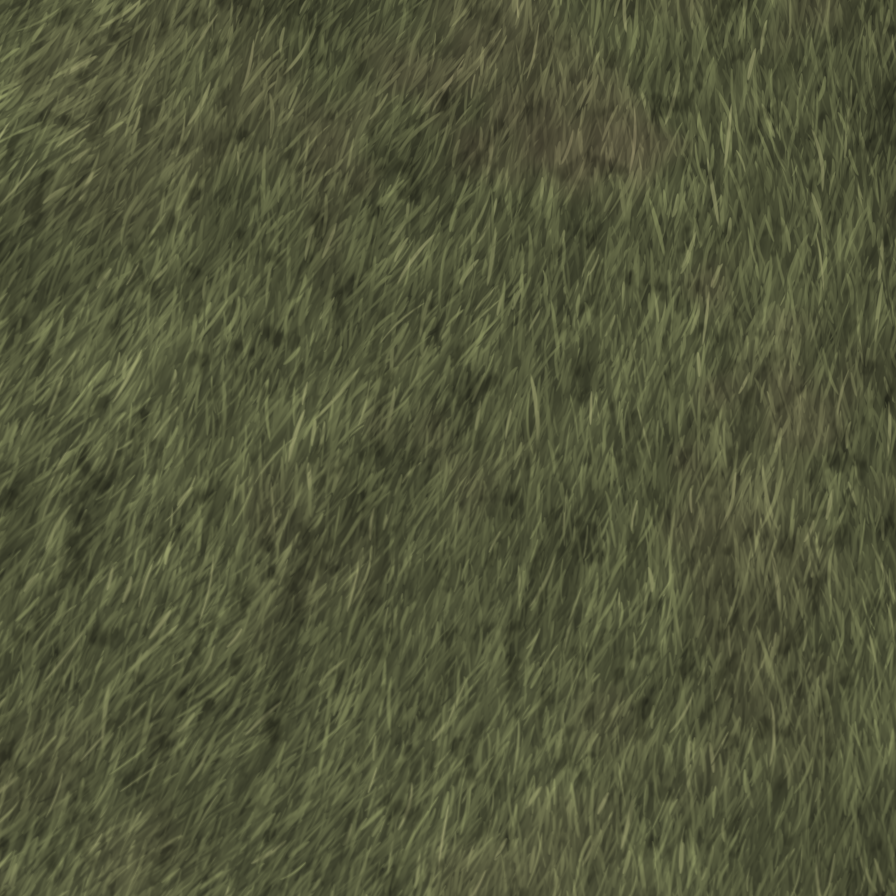
A Shadertoy shader for this texture:

```glsl
// Draws a windswept meadow: layered soft grass blades over dark, patchy ground.

const float LAYERS = 8.0;
const float GRID_LEAN = 0.35;               // mean lean from vertical, radians
const vec2 CELL = vec2(0.012, 0.045);       // one blade per cell and layer
const vec3 SHADOW = vec3(0.186, 0.195, 0.138);
const vec3 SUNLIT = vec3(0.486, 0.508, 0.338);
const vec3 STRAW = vec3(0.590, 0.585, 0.420);
const vec3 SOIL = vec3(0.375, 0.325, 0.260);

vec4 hash4(vec2 p) {
    vec4 q = fract(p.xyxy * vec4(0.1031, 0.1030, 0.0973, 0.1099));
    q += dot(q, q.wzxy + 33.33);
    return fract((q.xxyz + q.yzzw) * q.zywx);
}

float noise(vec2 p) {
    vec2 i = floor(p), f = fract(p);
    f = f * f * (3.0 - 2.0 * f);
    float low = mix(hash4(i).x, hash4(i + vec2(1, 0)).x, f.x);
    float high = mix(hash4(i + vec2(0, 1)).x, hash4(i + vec2(1, 1)).x, f.x);
    return mix(low, high, f.y);
}

float fbm(vec2 p) {
    return 0.55 * noise(p) + 0.3 * noise(p * 2.1 + 7.3) + 0.15 * noise(p * 4.3 + 19.1);
}

// Turns clockwise, so that the local y axis leans to the right.
vec2 lean(vec2 p, float angle) {
    float c = cos(angle), s = sin(angle);
    return vec2(c * p.x + s * p.y, c * p.y - s * p.x);
}

// Strong lean on the left, nearly upright on the right.
float windLean(vec2 p) {
    return mix(0.62, 0.04, smoothstep(-0.05, 1.0, p.x)) + 0.36 * (noise(p * 5.0 + 3.7) - 0.5);
}

// Coverage of a tapered, bent blade; q is in blade space.
float blade(vec2 q, float halfLength, float halfWidth, float bend, float soft) {
    float along = q.y / halfLength;
    float taper = sqrt(max(1.0 - along * along, 0.0));
    float side = abs(q.x - bend * (along * along - 0.4));
    float body = 1.0 - smoothstep(halfWidth * taper - soft, halfWidth * taper + soft, side);
    return body * smoothstep(0.0, 0.6, taper);
}

// Bare earth gathers towards the upper right.
float soilAmount(vec2 p) {
    float patches = smoothstep(0.50, 0.76, fbm(p * 6.0 + 41.0));
    return patches * mix(0.25, 0.8, 1.0 - smoothstep(0.1, 0.5, distance(p, vec2(0.65, 0.75))));
}

vec3 groundColor(vec2 p, float soil) {
    vec2 fiber = lean(p, -GRID_LEAN) * vec2(120.0, 32.0);
    vec3 color = mix(SHADOW, SUNLIT, 0.45 * fbm(fiber));
    return mix(color, SOIL, 0.45 * soil);
}

vec3 bladeColor(float tone, float straw, float soil) {
    vec3 color = mix(SHADOW, SUNLIT, tone);
    color = mix(color, STRAW, straw);
    return mix(color, SOIL * (0.55 + 0.9 * tone), 0.5 * soil);
}

vec3 paintLayer(vec3 color, vec2 p, float layer, float wind, float soil, float soft) {
    float height = layer / (LAYERS - 1.0);
    vec2 offset = hash4(vec2(layer + 1.0, 5.7)).xy;
    vec2 g = lean(p, -GRID_LEAN) / CELL + offset;
    vec2 home = floor(g);
    for (int y = -1; y <= 1; y++)
    for (int x = -3; x <= 3; x++) {
        vec2 id = home + vec2(x, y);
        vec4 place = hash4(id + layer * 37.0 + 211.0);
        vec4 look = hash4(id.yx + layer * 53.0 + 417.0);
        vec2 toRoot = (g - id - place.xy) * CELL;

        // Each blade follows the wind with its own deviation.
        float deviation = wind - GRID_LEAN + (place.z - 0.5) * mix(0.95, 0.75, height);
        vec2 q = lean(toRoot, -deviation);
        float halfLength = mix(0.014, 0.041, place.w * place.w);
        float halfWidth = mix(0.0011, 0.0025, look.x);
        float bend = (look.y - 0.5) * 0.25 * halfLength;
        float cover = blade(q, halfLength, halfWidth, bend, soft);

        float glint = smoothstep(0.86, 1.0, look.z) * height;
        float tone = 0.40 + 0.84 * (look.z - 0.5) + 0.13 * height;
        tone += 0.10 * q.y / halfLength + 0.28 * glint;
        float straw = 0.75 * glint * step(0.65, look.w);
        float opacity = mix(0.80, 0.66, height) * mix(0.7, 1.0, look.w) * (1.0 - 0.25 * soil);
        color = mix(color, bladeColor(tone, straw, soil), cover * opacity);
    }
    return color;
}

void mainImage(out vec4 fragColor, in vec2 fragCoord) {
    vec2 p = fragCoord / min(iResolution.x, iResolution.y);
    float wind = windLean(p);
    float soil = soilAmount(p);

    // Sharper in the upper right, blurred towards the lower left.
    float soft = mix(0.0019, 0.0010, smoothstep(0.1, 0.9, 0.35 * p.x + 0.65 * p.y));

    vec3 color = groundColor(p, soil);
    for (float layer = 0.0; layer < LAYERS; layer++)
        color = paintLayer(color, p, layer, wind, soil, soft);

    // Broad light, leaning tufts and small shaded hollows.
    vec2 tuft = lean(p, -GRID_LEAN);
    float light = 1.05 + 0.34 * (fbm(p * 7.0 + 11.0) - 0.5);
    light += 0.36 * (fbm(tuft * vec2(36.0, 17.0) + 29.0) - 0.5);
    float hollow = smoothstep(0.56, 0.85, fbm(tuft * vec2(62.0, 36.0) + 63.0));
    color *= light * (1.0 - 0.26 * hollow);
    fragColor = vec4(color, 1.0);
}
```
